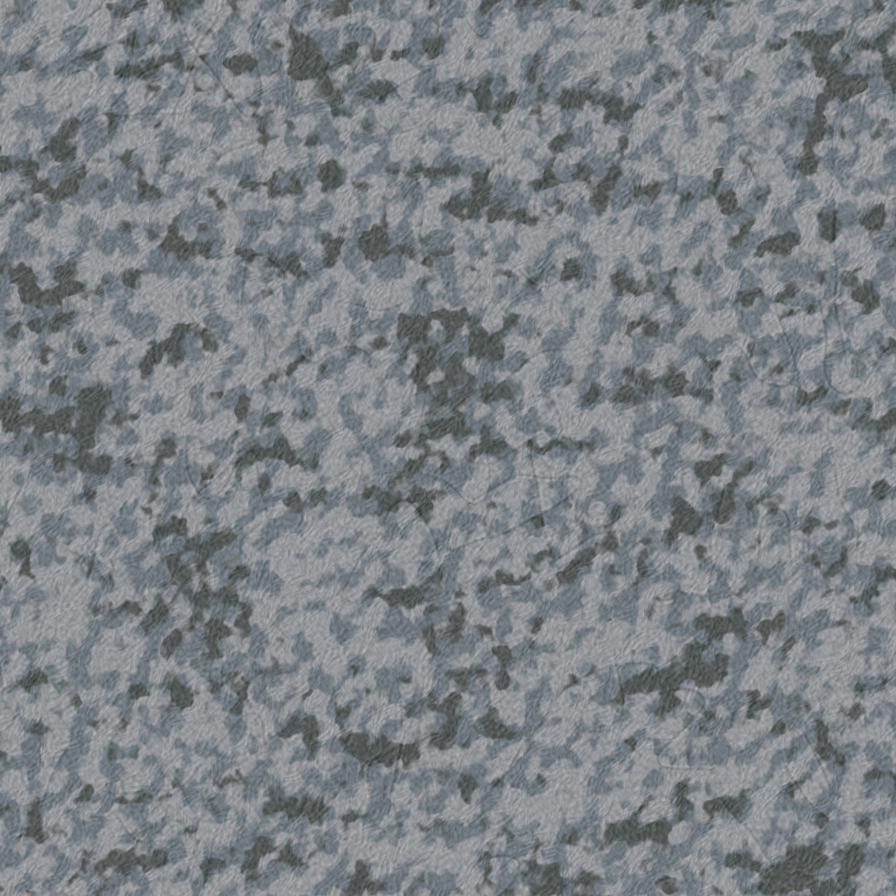
Reproduce this texture procedurally as a Shadertoy shader.

```glsl
#define PAPER vec3(0.588, 0.593, 0.608)
#define SLATE vec3(0.432, 0.468, 0.497)
#define OLIVE vec3(0.310, 0.332, 0.322)
#define BLOTCH_FREQ vec2(42.0, 35.0)
#define BAND_FREQ vec2(7.0, 18.0)
#define WARP 0.006
#define RELIEF 0.26
#define CREASE_WIDTH 0.0016
#define CREASE_DEPTH 0.07
#define GRAIN 0.07

const float TAU = 6.2831853;

float hash(vec2 cell) {
    vec3 q = fract(vec3(cell.xyx) * 0.1031);
    q += dot(q, q.yzx + 33.33);
    return fract((q.x + q.y) * q.z);
}

float cornerSlope(vec2 cell, vec2 offset) {
    float angle = TAU * hash(cell);
    return dot(vec2(cos(angle), sin(angle)), offset);
}

// Gradient noise, roughly -0.7 to 0.7
float noise(vec2 p) {
    p += 137.0;
    vec2 i = floor(p), f = fract(p);
    vec2 u = f * f * f * (f * (f * 6.0 - 15.0) + 10.0);
    vec2 e = vec2(1.0, 0.0);
    return mix(mix(cornerSlope(i, f), cornerSlope(i + e, f - e), u.x),
               mix(cornerSlope(i + e.yx, f - e.yx), cornerSlope(i + 1.0, f - 1.0), u.x), u.y);
}

vec2 noise2(vec2 p) {
    return vec2(noise(p), noise(p + 71.3));
}

vec2 rotate(vec2 p, float a) {
    return mat2(cos(a), -sin(a), sin(a), cos(a)) * p;
}

// Crumpled fibre height: short ridges in several directions
float fibreHeight(vec2 p) {
    p += 0.008 * noise2(p * 28.0);
    float h = 0.0;
    for (int i = 0; i < 3; i++) {
        float k = float(i);
        vec2 q = rotate(p, 0.45 - 0.65 * k) * vec2(105.0, 48.0) * (1.0 + 0.3 * k);
        h -= abs(noise(q + 19.0 * k)) * (0.8 - 0.15 * k);
    }
    return h;
}

float creaseField(vec2 p, float k) {
    vec2 q = rotate(p, 0.35 - 0.5 * k) + 0.012 * noise2(p * 16.0 + 9.0 * k);
    return noise(q * vec2(11.0, 4.0) + 31.0 * k);
}

// Sparse long folds: dark valley with a pale lip beside it
float creases(vec2 p) {
    float shade = 0.0, e = 0.001;
    for (int i = 0; i < 4; i++) {
        float k = float(i);
        float c = creaseField(p, k);
        vec2 slope = vec2(creaseField(p + vec2(e, 0.0), k), creaseField(p + vec2(0.0, e), k)) - c;
        float d = c * e / max(length(slope), 0.003);
        float patchMask = smoothstep(0.05, 0.35, noise(p * 6.0 + 43.0 * k));
        float valley = exp(-pow(d / CREASE_WIDTH, 2.0));
        float lip = exp(-pow((d - 2.0 * CREASE_WIDTH) / CREASE_WIDTH, 2.0));
        shade += patchMask * (0.5 * lip - valley);
    }
    return shade * CREASE_DEPTH;
}

void mainImage(out vec4 fragColor, in vec2 fragCoord) {
    vec2 p = fragCoord / iResolution.y;

    // Ragged blotches gathered in nearly level bands
    vec2 q = p + WARP * noise2(p * 65.0) + 0.5 * WARP * noise2(p * 130.0);
    vec2 level = vec2(q.x, q.y - 0.06 * q.x + 0.02 * noise(q * 4.0));
    float band = noise(level * BAND_FREQ) + 0.5 * noise(level * BAND_FREQ * 1.9 + 5.0);
    vec2 leaning = vec2(q.x - 0.3 * q.y, q.y);
    float blue = noise(leaning * BLOTCH_FREQ) + 0.4 * noise(q * 85.0 + 3.0);
    float dark = noise(leaning * BLOTCH_FREQ + 53.0) + 0.35 * noise(q * 90.0 + 17.0);

    float blueMask = smoothstep(-0.16, 0.22, blue + 0.3 * band);
    float darkMask = smoothstep(0.13, 0.42, 0.85 * dark + 0.75 * band);
    vec3 color = mix(PAPER, SLATE, blueMask);
    color = mix(color, OLIVE, 0.92 * darkMask);

    // Side-lit fibres, folds and fine grain
    vec2 toLight = vec2(-0.0009, 0.0012);
    float light = RELIEF * (fibreHeight(p) - fibreHeight(p + toLight));
    light += creases(p);
    light += GRAIN * noise(rotate(p, 0.6) * vec2(250.0, 150.0));
    color += light;

    fragColor = vec4(clamp(color, 0.0, 1.0), 1.0);
}
```
